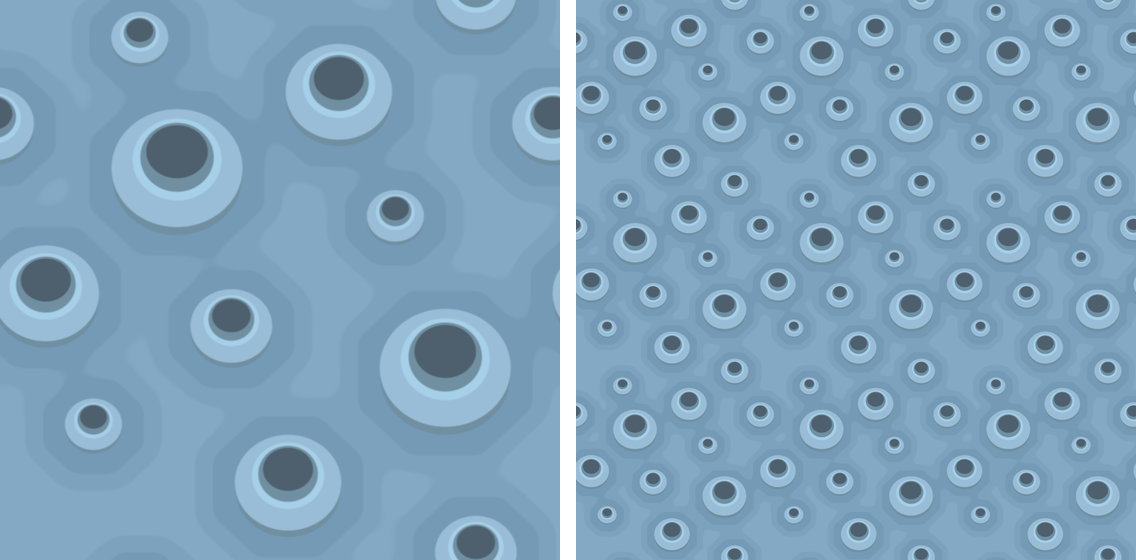
Left, the tile; right, the same tile 3 across and 3 down.
This pattern is drawn by a WebGL 1 fragment shader. Its source:

```glsl
precision highp float;
// Seamless blue cratered ground: raised oval rims with a shaded pit and a drop shadow,
// scattered on a jittered wrapping lattice. Two dark terraces, the contours of merged
// rounded octagons, surround the craters.

uniform vec2 u_resolution;

const float COUNT = 11.0;

vec2 hash2(float n) {
  return fract(sin(n * vec2(127.1, 311.7) + vec2(4.3, 9.1)) * 43758.5453);
}

// Lattice point with a little jitter; the lattice repeats over the unit tile.
vec2 craterCenter(float i) {
  vec2 lattice = vec2(0.24 + i * 4.0 / COUNT, 0.95 - i / COUNT);
  return lattice + (hash2(i) - 0.5) * 0.06;
}

// Four sizes, interleaved so that large craters stay apart.
float craterRadius(float i) {
  float m = mod(i, 4.0);
  float rank = mod(m, 2.0) * 2.0 + floor(m / 2.0);
  return 0.051 + 0.022 * rank;
}

// Shortest offset on the tile, which wraps at its edges.
vec2 wrapOffset(vec2 p) {
  return fract(p + 0.5) - 0.5;
}

// Distance outside a regular octagon of inner radius r, by folding into one sector.
float octagonDistance(vec2 p, float r) {
  vec2 q = abs(p);
  q = vec2(max(q.x, q.y), min(q.x, q.y));
  vec2 folded = vec2(q.x + q.y, q.x - q.y) * 0.70711;
  if (folded.x > q.x) q = folded;
  return length(max(q - r * vec2(1.0, 0.41421), 0.0));
}

float smoothMin(float a, float b, float k) {
  float h = max(k - abs(a - b), 0.0) / k;
  return min(a, b) - h * h * k * 0.25;
}

// Soft coverage of an ellipse with horizontal radius r and the given height ratio.
float ellipse(vec2 p, float r, float ratio) {
  float d = length(vec2(p.x, p.y / ratio)) - r;
  float soft = max(0.0022, 0.75 / u_resolution.y);
  return 1.0 - smoothstep(-soft, soft, d);
}

// Layers one crater over the ground, from its shadow up to the dark hole.
vec3 paintCrater(vec3 color, vec2 p, float r) {
  vec3 shade = vec3(0.44, 0.56, 0.63);
  vec2 up = vec2(0.0, r);
  color = mix(color, shade, ellipse(p + up * 0.13, r * 0.99, 0.9));
  color = mix(color, vec3(0.60, 0.74, 0.84), ellipse(p, r, 0.9));
  color = mix(color, vec3(0.65, 0.81, 0.91), ellipse(p - up * 0.13, r * 0.68, 0.92));
  color = mix(color, shade, ellipse(p - up * 0.165, r * 0.56, 0.94));
  return mix(color, vec3(0.305, 0.375, 0.43), ellipse(p - up * 0.25, r * 0.47, 0.86));
}

void main() {
  vec2 uv = gl_FragCoord.xy / u_resolution;

  // Merged distance to all craters, for the terraces.
  float d = 1.0;
  for (float i = 0.0; i < COUNT; i++) {
    vec2 p = wrapOffset(uv - craterCenter(i));
    float r = craterRadius(i);
    p.y = (p.y + 0.08 * r) / 0.94;
    d = smoothMin(d, octagonDistance(p, r), 0.06);
  }

  // Light ground with two darker terraces.
  float soft = max(0.003, 0.75 / u_resolution.y);
  vec3 color = vec3(0.512, 0.661, 0.768);
  color = mix(vec3(0.488, 0.635, 0.742), color, smoothstep(-soft, soft, d - 0.071));
  color = mix(vec3(0.456, 0.603, 0.71), color, smoothstep(-soft, soft, d - 0.039));

  for (float i = 0.0; i < COUNT; i++) {
    color = paintCrater(color, wrapOffset(uv - craterCenter(i)), craterRadius(i));
  }
  gl_FragColor = vec4(color, 1.0);
}
```
